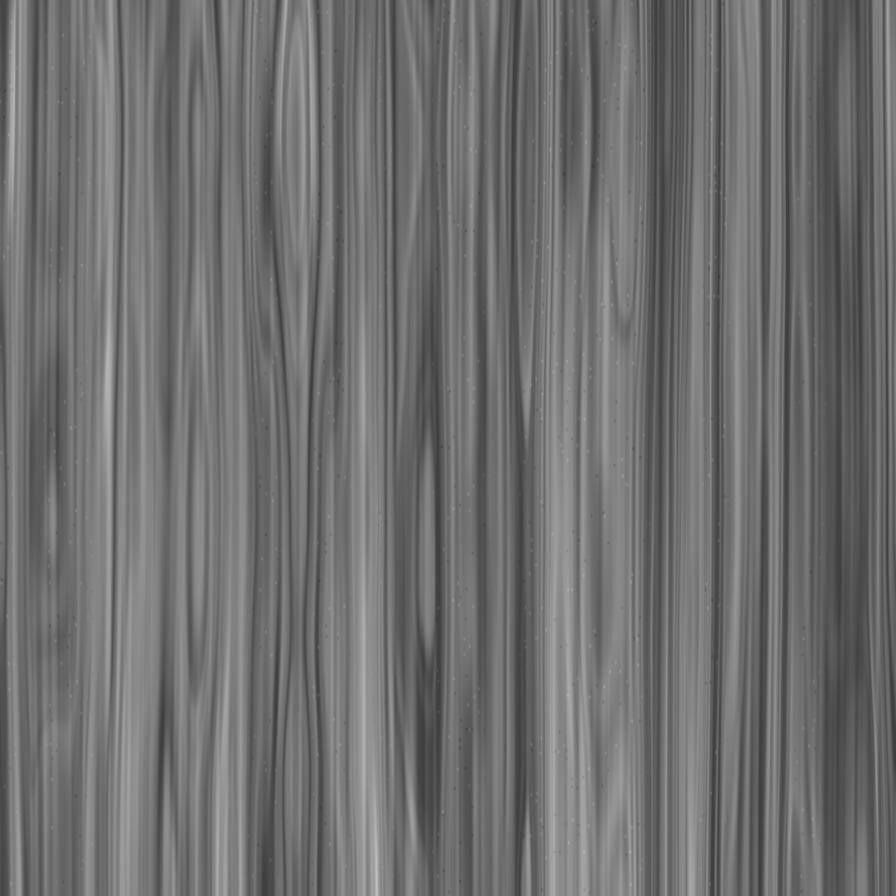
This texture is drawn by a three.js fragment shader. Its source:

```glsl
varying vec2 vUv;

const vec3 MEAN_GRAY = vec3(0.442);
const int BLUR_TAPS = 4;
const float BLUR_WIDTH = 0.002;

float hash(vec2 p) {
  vec3 q = fract(vec3(p.xyx) * 0.1031);
  q += dot(q, q.yzx + 33.33);
  return fract((q.x + q.y) * q.z);
}

float noise(vec2 p) {
  vec2 cell = floor(p);
  vec2 f = fract(p);
  f = f * f * (3.0 - 2.0 * f);
  float low = mix(hash(cell), hash(cell + vec2(1.0, 0.0)), f.x);
  float high = mix(hash(cell + vec2(0.0, 1.0)), hash(cell + vec2(1.0, 1.0)), f.x);
  return mix(low, high, f.y);
}

// Growth field: steep across the plank, slow along it.
// Its contours form straight grain and long pointed lenses.
float growth(vec2 p) {
  float across = noise(vec2(p.x * 27.0, 3.0));
  float along = noise(vec2(p.x * 17.0 + 40.0, p.y * 2.4));
  float ripple = noise(vec2(p.x * 34.0, p.y * 7.0 + 20.0));
  return across + 0.27 * along + 0.05 * ripple + 1.5 * p.x;
}

// Rings read from the growth field, with a slow drift along the plank.
float rings(float field, float frequency, float drift) {
  return noise(vec2(field * frequency + 60.0, drift)) - 0.5;
}

// Signed tone of the grain around zero.
float grain(vec2 p) {
  float field = growth(p);
  float tone = 0.17 * rings(field, 13.0, p.y * 0.8 + 5.0);
  tone += 0.20 * rings(field, 24.0, p.y * 0.8 + 17.0);
  tone += 0.10 * rings(field, 43.0, p.y * 0.8 + 31.0);

  // Fine straight fibres
  tone += 0.17 * (noise(vec2(p.x * 165.0, p.y * 0.8 + 50.0)) - 0.5);
  tone += 0.13 * (noise(vec2(p.x * 310.0, p.y * 1.5 + 80.0)) - 0.5);

  // Pale streaks and dark heartwood along selected rings
  float pale = smoothstep(0.15, 0.45, rings(field, 15.0, p.y * 1.2 + 90.0));
  float paleZone = smoothstep(0.62, 0.92, noise(vec2(p.x * 24.0 + 9.0, p.y * 2.2)));
  float dark = smoothstep(0.05, 0.3, rings(field, 18.0, p.y + 120.0));
  float darkZone = smoothstep(0.5, 0.8, noise(vec2(p.x * 20.0, p.y * 1.6 + 70.0)));
  return tone + 0.26 * pale * paleZone - 0.11 * dark * darkZone;
}

// Sparse pores, one small soft oval per chosen cell.
float pores(vec2 p, vec2 density, float seed, float share) {
  vec2 grid = p * density;
  vec2 cell = floor(grid) + seed;
  vec2 center = 0.3 + 0.4 * vec2(hash(cell + 11.0), hash(cell + 23.0));
  vec2 offset = (fract(grid) - center) / density;
  float oval = length(offset / vec2(0.0016, 0.0026));
  float chosen = step(1.0 - share, hash(cell));
  return chosen * (1.0 - smoothstep(0.1, 1.3, oval));
}

void main() {
  // Slight bend of the fibres
  vec2 p = vUv;
  p.x += 0.010 * (noise(vec2(p.x * 5.0, p.y * 2.0 + 8.0)) - 0.5);

  // Average across the fibres to soften their edges
  float tone = 0.0;
  for (int i = 0; i < BLUR_TAPS; i++) {
    float shift = (float(i) + 0.5) / float(BLUR_TAPS) - 0.5;
    tone += grain(p + vec2(shift * BLUR_WIDTH, 0.0));
  }
  tone /= float(BLUR_TAPS);

  // Light and dark pores gathered in bands
  float band = smoothstep(0.35, 0.7, noise(vec2(p.x * 30.0, 140.0)));
  tone += 0.07 * band * pores(p, vec2(170.0, 110.0), 7.0, 0.06);
  tone -= 0.06 * band * pores(p, vec2(150.0, 95.0), 301.0, 0.05);

  gl_FragColor = vec4(clamp(MEAN_GRAY + tone, 0.25, 0.76), 1.0);
}
```
